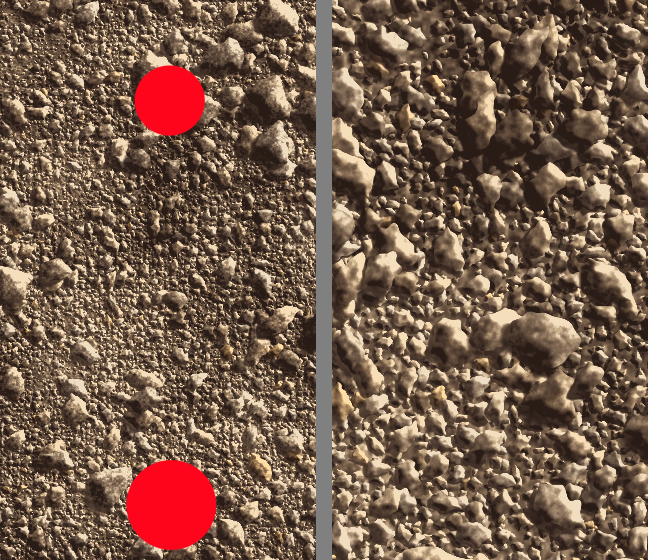
Left: the whole. Right: its middle third, enlarged.
This texture is drawn by a WebGL 2 fragment shader. Its source:

```glsl
#version 300 es
precision highp float;
// Sunlit slope of dusty earth, gravel and boulders, with two flat red discs.

uniform vec2 u_resolution;
out vec4 outColor;

const float TAU = 6.2831853;
const int LAYERS = 6;             // stone sizes, fine to coarse
const float FINEST_CELL = 0.013;
const float LAYER_GROWTH = 1.6;
const int FACETS = 6;
const float FACET_SHARPNESS = 15.0;
const vec2 SUN = vec2(0.72, 0.69);
const float SHADOW_REACH = 0.42;
const float SHADOW_TONE = 0.1;
const float EARTH_TONE = 0.41;
const float STONE_TONE = 0.49;
const float RELIEF = 0.46;
const float CONTRAST = 1.12;
const float HIGHLIGHT_GAIN = 0.5;
const vec2 BANK_CENTER = vec2(0.92, 1.53);
const vec3 DISC_HIGH = vec3(0.537, 1.454, 0.111);  // centre, radius
const vec3 DISC_LOW = vec3(0.542, 0.174, 0.142);
const vec3 RED = vec3(1.0, 0.02, 0.11);
const vec3 RAMP[6] = vec3[6](
  vec3(0.16, 0.11, 0.09), vec3(0.29, 0.22, 0.18), vec3(0.41, 0.33, 0.26),
  vec3(0.58, 0.48, 0.39), vec3(0.74, 0.64, 0.51), vec3(0.95, 0.87, 0.75));

float hash(vec2 p) {
  return fract(sin(dot(p, vec2(127.1, 311.7))) * 43758.5453);
}

float noise(vec2 p) {
  vec2 i = floor(p), f = fract(p);
  f = f * f * (3.0 - 2.0 * f);
  return mix(mix(hash(i), hash(i + vec2(1, 0)), f.x),
             mix(hash(i + vec2(0, 1)), hash(i + vec2(1, 1)), f.x), f.y);
}

float fbm(vec2 p) {
  float sum = 0.0, amp = 0.5;
  for (int i = 0; i < 4; i++) {
    sum += amp * noise(p);
    p = mat2(1.6, 1.2, -1.2, 1.6) * p + 7.3;
    amp *= 0.5;
  }
  return sum;
}

// Faceted polygon: xy = outward slope, z = distance with the rim at 1.
vec3 stoneShape(vec2 q, float seed) {
  vec2 slope = vec2(0.0);
  float total = 0.0;
  for (int k = 0; k < FACETS; k++) {
    float f = float(k);
    float angle = (f + 0.8 * fract(seed * 37.7 * (f + 1.0))) * TAU / float(FACETS);
    float inset = 0.68 + 0.45 * fract(seed * 91.3 * (f + 2.0));
    vec2 dir = vec2(cos(angle), sin(angle));
    float w = exp(FACET_SHARPNESS * (dot(q, dir) - inset));
    slope += w * dir;
    total += w;
  }
  return vec3(slope / total, 1.0 + log(total) / FACET_SHARPNESS);
}

// Share of cells that hold a stone; boulders gather on the upper right bank.
float stoneDensity(vec2 c, float level) {
  float gravel = smoothstep(0.3, 0.8, fbm(c * 5.0 + 3.0) + 0.42 - 0.2 * c.y + 0.12 * c.x);
  float bank = 1.0 - smoothstep(0.15, 0.5, distance(c, BANK_CENTER));
  return mix(0.82, 0.12, level) * mix(0.3, 1.15, gravel) + 0.5 * bank * step(0.9, level);
}

// Paints one size of stones over surface = (tone, warmth).
void paintStones(vec2 p, float cell, float level, inout vec2 surface) {
  vec2 rough = vec2(noise(p / cell * 6.0), noise(p / cell * 6.0 + 41.0)) - 0.5;
  float grain = fbm(p * 140.0 + level * 19.0) - 0.47;
  vec2 home = floor(p / cell);
  for (int j = 1; j >= -1; j--)
  for (int i = -1; i <= 1; i++) {
    vec2 id = home + vec2(i, j);
    vec2 key = id + 57.0 * level;
    float seed = hash(key + 0.37);
    vec2 center = (id + 0.5 + 0.6 * (vec2(hash(key + 3.1), hash(key + 8.7)) - 0.5)) * cell;
    if (hash(key + 5.3) > stoneDensity(center, level)) continue;

    float radius = cell * mix(0.27, 0.5, hash(key + 1.9));
    float turn = TAU * hash(key + 6.2);
    mat2 spin = mat2(cos(turn), sin(turn), -sin(turn), cos(turn));
    vec2 stretch = vec2(0.85, mix(1.0, 1.45, seed));
    vec2 q = (p - center + 0.13 * cell * rough) / radius;
    if (dot(q, q) > 5.0) continue;

    float shade = stoneShape(spin * (q + SUN * SHADOW_REACH) * stretch, seed).z;
    surface.x = mix(surface.x, SHADOW_TONE, 0.82 * (1.0 - smoothstep(0.9, 1.1, shade)));

    vec3 shape = stoneShape(spin * q * stretch, seed);
    float blur = 0.6 / (u_resolution.x * radius);
    float cover = 1.0 - smoothstep(1.0 - blur, 1.0 + blur, shape.z);
    float lit = dot(transpose(spin) * shape.xy, SUN) * smoothstep(0.3, 0.75, shape.z);
    float tone = STONE_TONE + RELIEF * lit + 0.26 * (seed - 0.5) + 0.65 * grain;
    float tint = hash(key + 9.4);
    float warmth = 0.15 + 0.9 * (tint - 0.5) + 1.2 * smoothstep(0.94, 1.0, tint);
    surface = mix(surface, vec2(tone, warmth), cover);
  }
}

float disc(vec2 p, vec3 d) {
  float blur = 0.75 / u_resolution.x;
  return 1.0 - smoothstep(-blur, blur, distance(p, d.xy) - d.z);
}

void main() {
  vec2 p = gl_FragCoord.xy / u_resolution.x;

  // Loose earth, lit by the slope of its bumps
  float bumps = fbm(p * 42.0) - fbm((p + SUN * 0.007) * 42.0);
  float grit = noise(p * 230.0) - 0.5;
  vec2 surface = vec2(EARTH_TONE + 1.0 * bumps + 0.26 * grit, 0.25);

  // Stones
  float cell = FINEST_CELL;
  for (int i = 0; i < LAYERS; i++) {
    paintStones(p, cell, float(i) / float(LAYERS - 1), surface);
    cell *= LAYER_GROWTH;
  }

  // Broad light and the shaded hollow
  float hollow = 1.0 - smoothstep(0.4, 1.1, length((p - vec2(0.54, 1.2)) / vec2(0.15, 0.3)));
  float tone = surface.x + 0.42 * (fbm(p * 5.0) - 0.47) - 0.16 * hollow + 0.1 * grit;
  tone = EARTH_TONE + CONTRAST * (tone - EARTH_TONE);
  tone += HIGHLIGHT_GAIN * max(tone - 0.52, 0.0);

  // Tone to colour
  float t = clamp(tone, 0.0, 0.999) * 5.0;
  int stop = int(t);
  vec3 color = mix(RAMP[stop], RAMP[stop + 1], fract(t));
  color *= 1.0 + surface.y * vec3(0.04, 0.0, -0.08);

  color = mix(color, RED, max(disc(p, DISC_HIGH), disc(p, DISC_LOW)));
  outColor = vec4(color, 1.0);
}
```
